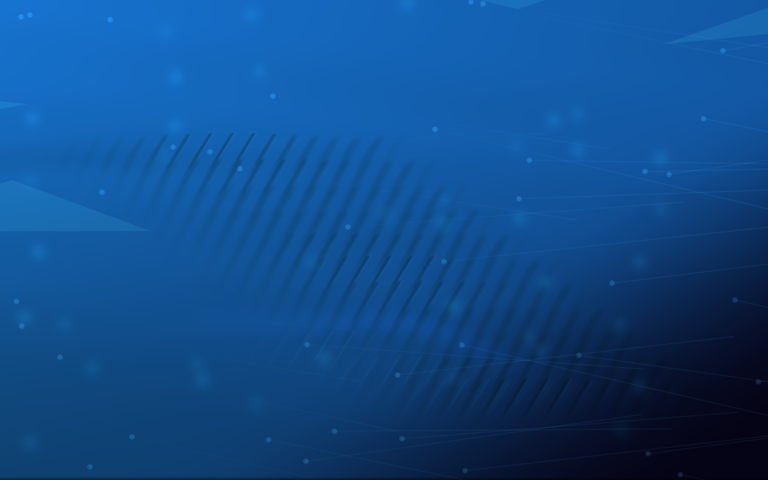
Write a WebGL 2 fragment shader that draws this background.

```glsl
#version 300 es
precision highp float;

uniform vec2 u_resolution;
out vec4 fragColor;

const float PITCH = 0.0448;
const float SLANT = 0.62;

float hash(vec2 p) {
  return fract(sin(dot(p, vec2(127.1, 311.7))) * 43758.5453);
}

float noise(vec2 p) {
  vec2 i = floor(p), f = fract(p);
  f = f * f * (3.0 - 2.0 * f);
  float low = mix(hash(i), hash(i + vec2(1, 0)), f.x);
  float high = mix(hash(i + vec2(0, 1)), hash(i + 1.0), f.x);
  return mix(low, high, f.y);
}

float segmentDistance(vec2 p, vec2 a, vec2 b) {
  vec2 ab = b - a;
  return length(p - a - ab * clamp(dot(p - a, ab) / dot(ab, ab), 0.0, 1.0));
}

// Signed distance to one side of a clockwise triangle
float side(vec2 p, vec2 a, vec2 b) {
  vec2 e = normalize(b - a);
  return dot(p - a, vec2(-e.y, e.x));
}

float triangle(vec2 p, vec2 a, vec2 b, vec2 c, float aa) {
  float d = max(side(p, a, b), max(side(p, b, c), side(p, c, a)));
  return 1.0 - smoothstep(-aa, aa, d);
}

float glow(vec2 p, vec2 center, vec2 radius) {
  vec2 d = (p - center) / radius;
  return exp(-dot(d, d));
}

// A row of leaning bars, sharpest near the middle of its span
float slantedRow(vec2 p, vec2 start, float height, float span, float halfWidth, float focus) {
  float depth = start.y - p.y;
  float x = p.x + SLANT * depth - start.x;
  float across = abs(fract(x / PITCH) - 0.5) * PITCH;
  float defocus = mix(1.0, smoothstep(0.04, 0.3, abs(x / span - 0.52)), focus);
  float stroke = 1.0 - smoothstep(halfWidth * 0.3, halfWidth + 0.011 * defocus, across);
  float ends = smoothstep(0.0, 0.005 + 0.02 * defocus, depth);
  ends *= 1.0 - smoothstep(height * 0.4, height, depth);
  float extent = smoothstep(0.0, span * 0.5, x) * (1.0 - smoothstep(span * 0.9, span, x));
  return stroke * ends * extent * mix(1.0, 0.55, defocus);
}

vec3 backdrop(vec2 uv) {
  vec3 top = mix(vec3(0.085, 0.445, 0.80), vec3(0.07, 0.35, 0.65), uv.x);
  vec3 bottom = mix(vec3(0.055, 0.255, 0.44), vec3(0.05, 0.20, 0.41), uv.x);
  vec3 color = mix(bottom, top, smoothstep(-0.1, 1.0, uv.y));
  float shade = smoothstep(0.2, 0.89, uv.x - 0.95 * uv.y);
  return mix(color, vec3(0.02, 0.015, 0.085), shade);
}

// Scattered nodes, blurred lights and the threads between neighbours
vec3 network(vec2 p, float aspect, float aa) {
  vec3 light = vec3(0.0);
  float lowerRight = smoothstep(0.2, 1.0, p.x / aspect - 0.5 * p.y + 0.2);
  for (int i = 0; i < 38; i++) {
    float id = float(i);
    vec2 node = vec2(hash(vec2(id, 1.7)) * aspect, hash(vec2(id, 4.3)));
    vec2 far = node + vec2(0.7, 0.3 * hash(vec2(id, 5.1)) - 0.18);
    vec2 blurred = vec2(0.9 * aspect * hash(vec2(id, 7.9)), hash(vec2(id, 9.1)));
    float disc = 1.0 - smoothstep(0.0055 - aa, 0.0055 + aa, length(p - node));
    float thread = 1.0 - smoothstep(0.0, 0.0006 + aa, segmentDistance(p, node, far));
    light += vec3(0.045, 0.11, 0.13) * disc;
    light += vec3(0.015, 0.04, 0.05) * thread * lowerRight;
    float strength = 0.4 + 0.6 * hash(vec2(id, 3.0));
    light += vec3(0.012, 0.07, 0.08) * glow(p, blurred, vec2(0.017)) * strength;
  }
  return light;
}

void main() {
  vec2 uv = gl_FragCoord.xy / u_resolution;
  float aspect = 1.6;
  vec2 p = uv * vec2(aspect, 1.0);
  float aa = 1.0 / u_resolution.y;
  vec3 color = backdrop(uv);

  // Soft streaks, the pale band below the bars and the dim band at the left
  color *= 0.98 + 0.04 * noise(vec2(p.x * 1.2, 12.0 * p.y + 1.5 * p.x));
  float bandY = 0.33 - 0.5 * pow(max(p.x - 0.8, 0.0), 1.4);
  float band = exp(-pow((p.y - bandY) / 0.028, 2.0));
  band *= smoothstep(0.25, 0.75, p.x) * (1.0 - smoothstep(0.95, 1.2, p.x));
  color += vec3(0.005, 0.025, 0.07) * band;
  color *= 1.0 - 0.07 * glow(p, vec2(0.1, 0.67), vec2(0.35, 0.03));

  // Main cascade of dark bars, with rows drifting in and out of focus
  for (int k = 0; k < 11; k++) {
    float row = float(k);
    vec2 start = vec2(0.06, 0.725) + row * vec2(0.0656, -0.0511);
    float focus = 0.5 + 0.5 * cos(row * 1.2);
    float bars = slantedRow(p, start, 0.105, 0.81, 0.0055, focus);
    color *= mix(vec3(1.0), vec3(0.74, 0.82, 0.77), bars);
    float edge = slantedRow(p - vec2(0.007, 0.002), start, 0.07, 0.75, 0.002, focus);
    color += vec3(0.008, 0.025, 0.045) * edge * focus;
  }

  // Fine lit bars under the cascade
  for (int k = 0; k < 3; k++) {
    vec2 start = vec2(0.45, 0.315) + float(k) * vec2(0.14, -0.05);
    color += vec3(0.005, 0.03, 0.035) * slantedRow(p, start, 0.095, 0.5, 0.0025, 0.8);
  }

  // Translucent shards at the borders
  float shards = triangle(p, vec2(0.025, 0.625), vec2(0.313, 0.519), vec2(-0.31, 0.517), aa);
  shards += triangle(p, vec2(1.383, 0.908), vec2(1.7, 1.018), vec2(1.7, 0.939), aa);
  shards += triangle(p, vec2(0.96, 1.01), vec2(1.165, 1.01), vec2(1.079, 0.981), aa);
  shards += triangle(p, vec2(-0.1, 0.80), vec2(0.056, 0.783), vec2(-0.1, 0.755), aa);
  color += vec3(0.025, 0.06, 0.04) * shards;

  color += network(p, aspect, aa);
  color *= mix(0.6, 1.0, smoothstep(0.0, 0.008, uv.y));
  fragColor = vec4(color, 1.0);
}
```
